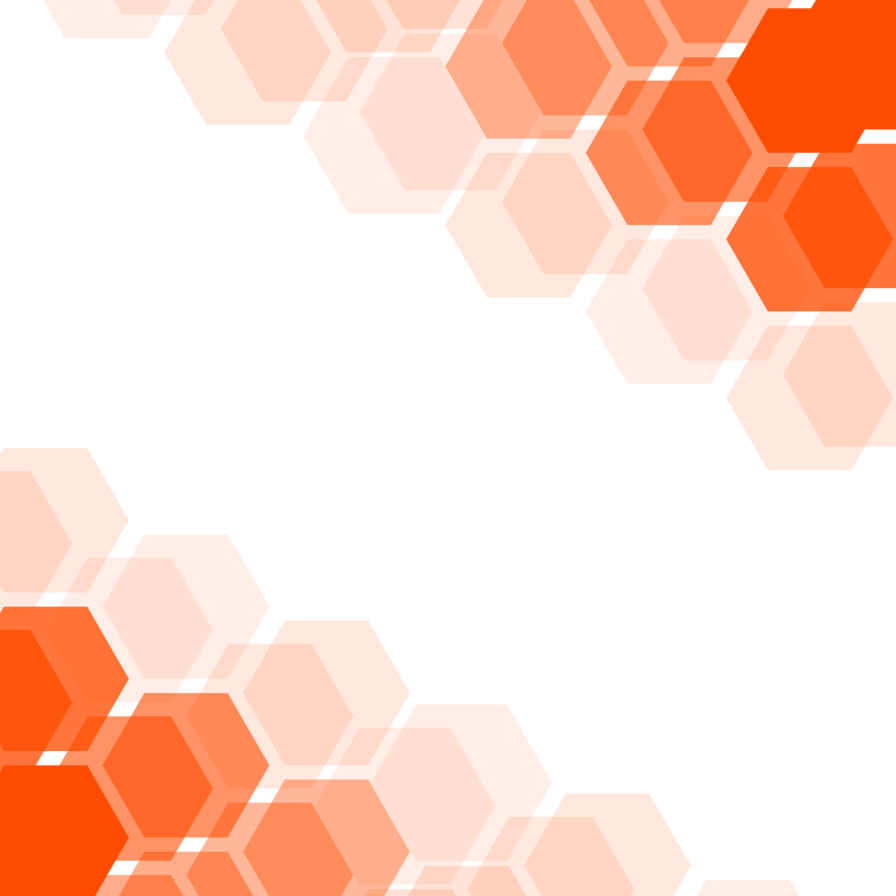
Give the GLSL for this background, as a three.js fragment shader.

```glsl
// Translucent orange hexagons in doubled layers across two opposite corners of a white field.
#define ORANGE vec3(1.0, 0.298, 0.0)
#define ORIGIN vec2(0.590, 0.2513)         // centre of the anchor cell, y down
#define COLUMN_STEP vec2(0.1568, 0.0964)   // to the next column along the diagonal
#define ROW_STEP vec2(0.0, -0.1771)        // to the next row toward the corner
#define LAYER_SHIFT vec2(0.0632, -0.0260)  // from the first layer to the second
#define MIRROR_SUM vec2(0.9544, 1.0247)    // a point plus its opposite point
#define CELL_RADIUS 0.0806                 // centre to flat edge
#define BIG_SCALE 1.085
#define BIG_SHIFT vec2(0.0062, -0.0039)
#define EDGE 0.0009

varying vec2 vUv;

// Signed distance to a hexagon with flat top and bottom edges.
float hexDistance(vec2 p, float radius) {
  p = abs(p);
  return max(p.y, 0.8660 * p.x + 0.5 * p.y) - radius;
}

float hexMask(vec2 p, float radius) {
  return 1.0 - smoothstep(-EDGE, EDGE, hexDistance(p, radius));
}

// Opacity grows toward the corner; the outer row alternates faintly.
float cellOpacity(float column, float row) {
  float outer = 0.11 + 0.015 * cos(3.14159 * column);
  float middle = 0.40 + 0.225 * column - 0.02 * column * column;
  float inner = 0.54 * column - 0.08;
  float opacity = row < 0.5 ? outer : (row < 1.5 ? middle : inner);
  return clamp(opacity, 0.0, 1.0);
}

// Share of white left after both layers of one corner cluster.
float clusterTransmission(vec2 p) {
  float transmission = 1.0;
  for (int i = -3; i <= 2; i++) {
    for (int j = 0; j <= 2; j++) {
      float column = float(i);
      float row = float(j);
      vec2 center = ORIGIN + column * COLUMN_STEP + row * ROW_STEP;
      float radius = CELL_RADIUS;

      // One cell of the outer row is slightly larger.
      if (i == -1 && j == 0) {
        center += BIG_SHIFT;
        radius *= BIG_SCALE;
      }

      float opacity = cellOpacity(column, row);
      vec2 local = p - center;
      transmission *= 1.0 - opacity * hexMask(local, radius);
      transmission *= 1.0 - opacity * hexMask(local - LAYER_SHIFT, radius);
    }
  }
  return transmission;
}

void main() {
  vec2 p = vec2(vUv.x, 1.0 - vUv.y);

  // Upper right cluster and its half-turn copy at lower left.
  float white = clusterTransmission(p) * clusterTransmission(MIRROR_SUM - p);
  gl_FragColor = vec4(mix(ORANGE, vec3(1.0), white), 1.0);
}
```
